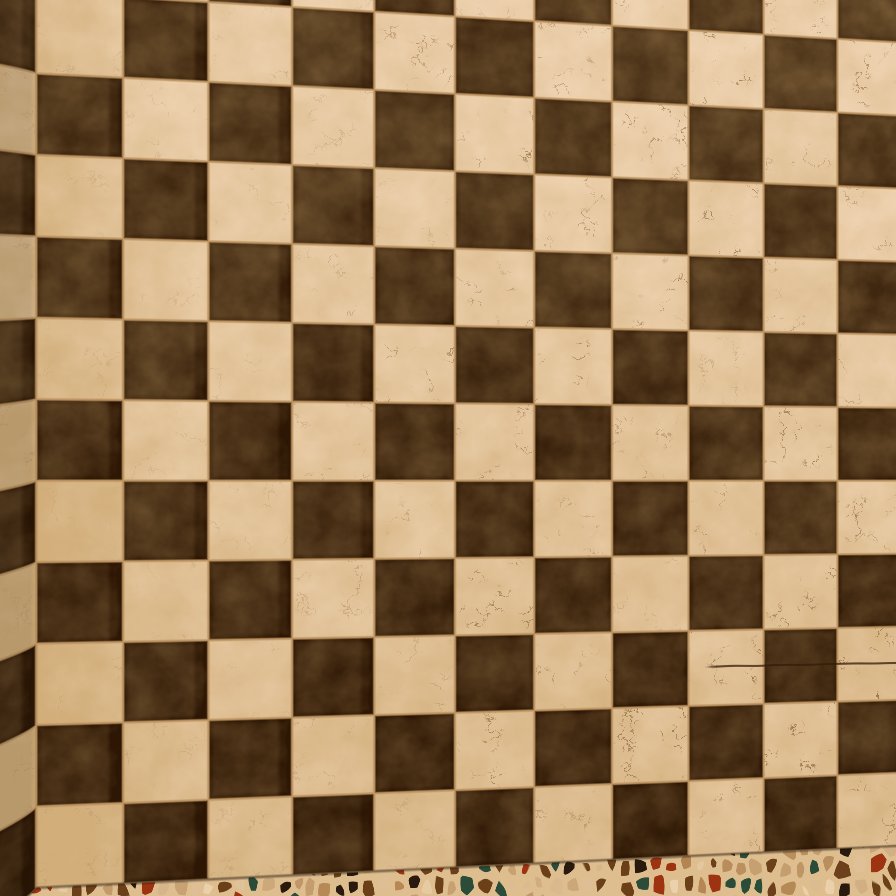
Give the GLSL for this pattern, as a three.js fragment shader.

```glsl
// Checkerboard tile wall seen slightly from the left, with a return wall at
// the left edge and a terrazzo floor below. A projective map gives the cells;
// gradient noise clouds and stains each tile, a Voronoi loop makes the chips.
#define CORNER_X 0.0404
#define HORIZON_Y 0.4635
#define GROUT 0.0012
#define SOFT 0.0013
#define FLOOR_ROW -5.0
#define CHIP_SCALE vec2(62.0, 46.0)
#define DEEP_BROWN vec3(0.20, 0.11, 0.03)
#define FADED_BROWN vec3(0.42, 0.31, 0.175)
#define TAN vec3(0.85, 0.72, 0.535)
#define CREAM vec3(0.925, 0.815, 0.675)
#define GROUT_COLOR vec3(0.74, 0.58, 0.38)

varying vec2 vUv;

float hash(vec2 p) {
  return fract(sin(dot(p, vec2(127.1, 311.7))) * 43758.5);
}

vec2 hash2(vec2 p) {
  return vec2(hash(p), hash(p + 57.3));
}

float gradientAt(vec2 corner, vec2 offset) {
  float angle = 6.2832 * hash(corner);
  return dot(vec2(cos(angle), sin(angle)), offset);
}

float gradientNoise(vec2 p) {
  vec2 i = floor(p), f = p - i;
  vec2 w = f * f * f * (f * (f * 6.0 - 15.0) + 10.0);
  vec2 x = vec2(1.0, 0.0);
  float low = mix(gradientAt(i, f), gradientAt(i + x.xy, f - x.xy), w.x);
  float high = mix(gradientAt(i + x.yx, f - x.yx), gradientAt(i + x.xx, f - x.xx), w.x);
  return mix(low, high, w.y);
}

float fbm(vec2 p) {
  float sum = 0.0, amp = 0.6;
  for (int i = 0; i < 4; i++) {
    sum += amp * gradientNoise(p);
    p = p * 2.03 + 17.1;
    amp *= 0.5;
  }
  return sum;
}

// Canvas point to column and row on the wall; the return wall bends down.
vec2 wallCoords(vec2 p) {
  float bend = pow(max(CORNER_X - p.x, 0.0) / CORNER_X, 0.8);
  float column = (p.x - CORNER_X) / (0.0983 - 0.0095 * p.x);
  float rowHeight = 0.0913 - 0.00975 * p.x + 0.0036 * bend;
  return vec2(column, (p.y - HORIZON_Y + 0.0104 * bend) / rowHeight);
}

vec3 darkTile(vec2 p, vec2 cell, vec2 f, float edge) {
  float cloud = fbm(f * 2.2 + hash2(cell) * 40.0);
  float leftSide = 1.0 - smoothstep(2.0, 5.0, cell.x);
  float shade = 0.48 + 0.42 * (p.y - 0.45) + 0.75 * cloud;
  shade += 0.16 * (hash(cell + 3.0) - 0.5);
  shade -= 0.35 * leftSide * smoothstep(0.80, 0.88, f.x);
  shade -= 0.30 * (1.0 - smoothstep(0.0, 0.008, edge));
  return mix(DEEP_BROWN, FADED_BROWN, clamp(shade, -0.1, 1.1));
}

vec3 lightTile(vec2 p, vec2 cell, vec2 f) {
  vec2 q = f + hash2(cell) * 40.0;
  float glow = 0.45 + 0.9 * (p.y - 0.45) + 0.7 * fbm(q * 2.0);
  glow += 0.25 * (hash(cell + 9.0) - 0.5) - 0.8 * (1.0 - smoothstep(0.0, 0.25, p.x));
  vec3 color = mix(TAN, CREAM, clamp(glow, -0.4, 1.15));
  // Broken hairline stains, stronger on some tiles to the right
  float vein = 1.0 - smoothstep(0.0, 0.035, abs(fbm(q * 4.5 + 8.0)));
  float patches = smoothstep(0.08, 0.35, gradientNoise(q * 3.0 + 21.0));
  float wear = mix(0.15, 0.8, hash(cell + 5.0) * smoothstep(0.2, 0.7, p.x));
  return mix(color, vec3(0.52, 0.36, 0.19), vein * patches * wear);
}

vec3 terrazzo(vec2 p) {
  vec2 q = p * CHIP_SCALE, cell = floor(q), id = cell;
  float nearest = 9.0, second = 9.0;
  for (int y = -1; y <= 1; y++) {
    for (int x = -1; x <= 1; x++) {
      vec2 c = cell + vec2(x, y);
      float d = length(c + 0.15 + 0.7 * hash2(c) - q);
      if (d < nearest) { second = nearest; nearest = d; id = c; }
      else second = min(second, d);
    }
  }
  float kind = hash(id + 31.0);
  vec3 chip = mix(vec3(0.70, 0.52, 0.32), vec3(0.93, 0.83, 0.68), hash(id + 7.0));
  chip = mix(chip, vec3(0.42, 0.25, 0.10), step(0.50, kind));
  chip = mix(chip, vec3(0.62, 0.20, 0.07), step(0.68, kind));
  chip = mix(chip, vec3(0.17, 0.30, 0.22), step(0.80, kind));
  chip = mix(chip, vec3(0.16, 0.10, 0.05), step(0.90, kind));
  float size = mix(0.15, 0.45, hash(id + 13.0));
  return mix(vec3(0.87, 0.74, 0.56), chip, smoothstep(size, size + 0.1, second - nearest));
}

void main() {
  vec2 p = vUv;
  vec2 wall = wallCoords(p), cell = floor(wall), f = wall - cell;
  vec2 gap = min(f, 1.0 - f);
  float edge = min(gap.x, gap.y) * 0.088;

  // Tiles and grout
  bool isDark = mod(cell.x + cell.y, 2.0) < 0.5;
  vec3 tile = isDark ? darkTile(p, cell, f, edge) : lightTile(p, cell, f);
  vec3 color = mix(GROUT_COLOR, tile, smoothstep(GROUT - SOFT, GROUT + SOFT, edge));

  // Thin crack near the right edge
  float crackY = 0.256 + 0.02 * (p.x - 0.79) + 0.001 * gradientNoise(p * 30.0);
  float crack = 1.0 - smoothstep(0.0005, 0.0018, abs(p.y - crackY));
  color = mix(color, DEEP_BROWN, 0.75 * crack * smoothstep(0.785, 0.80, p.x));

  // Shaded return wall, then the floor and its contact shadow
  color *= mix(0.88, 1.0, smoothstep(CORNER_X - 0.008, CORNER_X + 0.004, p.x));
  float above = (wall.y - FLOOR_ROW) * 0.085;
  color = mix(terrazzo(p), color, smoothstep(-SOFT, SOFT, above));
  color *= 1.0 - 0.35 * (1.0 - smoothstep(0.0, 0.003, abs(above)));
  gl_FragColor = vec4(color, 1.0);
}
```
